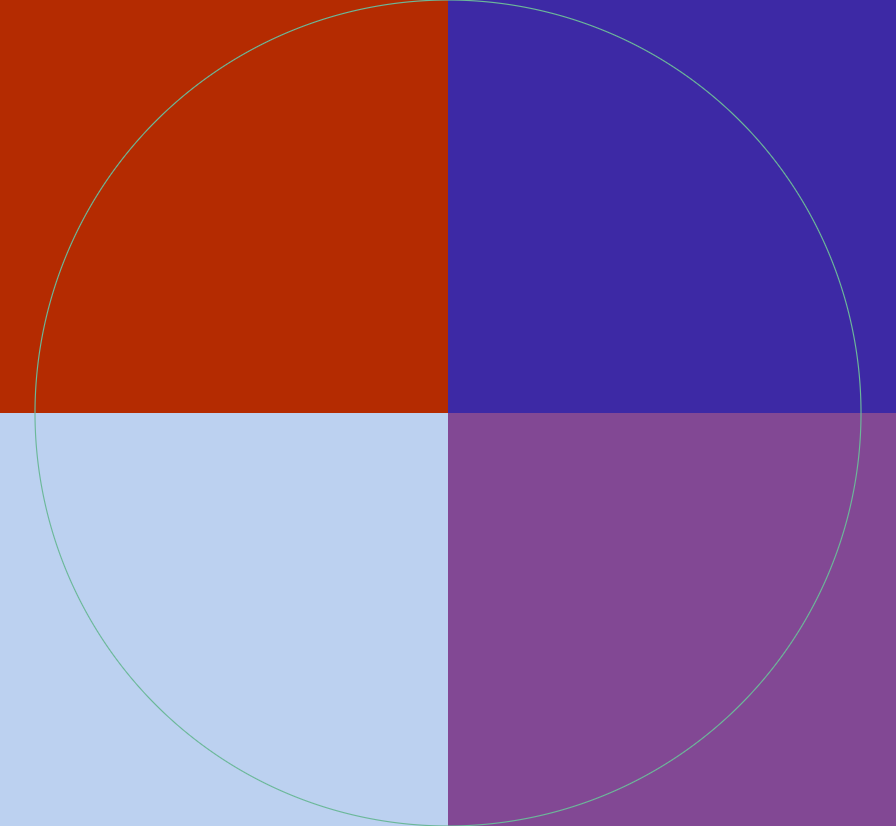
A Shadertoy shader for this background:

```glsl
const vec3 RUST = vec3(0.706, 0.169, 0.004);
const vec3 INDIGO = vec3(0.240, 0.160, 0.647);
const vec3 PALE_BLUE = vec3(0.737, 0.820, 0.942);
const vec3 PLUM = vec3(0.510, 0.282, 0.580);
const vec3 RING_GREEN = vec3(0.420, 0.720, 0.600);
const float RING_RADIUS = 0.5;
const float RING_WIDTH = 0.0014;

// Antialiased coverage of the side where the signed distance is positive
float coverage(float signedDistance, float pixelSize) {
    return clamp(signedDistance / pixelSize + 0.5, 0.0, 1.0);
}

// Thin ring whose opacity drops when it is narrower than a pixel
float ringMask(vec2 p, float pixelSize) {
    float edge = 0.5 * max(RING_WIDTH, pixelSize) - abs(length(p) - RING_RADIUS);
    return coverage(edge, pixelSize) * min(1.0, RING_WIDTH / pixelSize);
}

void mainImage(out vec4 fragColor, in vec2 fragCoord) {
    // Centred coordinates, one unit per canvas height
    float pixelSize = 1.0 / iResolution.y;
    vec2 p = (fragCoord - 0.5 * iResolution.xy) * pixelSize;

    // Four quadrants
    float right = coverage(p.x, pixelSize);
    float top = coverage(p.y, pixelSize);
    vec3 lowerHalf = mix(PALE_BLUE, PLUM, right);
    vec3 upperHalf = mix(RUST, INDIGO, right);
    vec3 color = mix(lowerHalf, upperHalf, top);

    // Inscribed outline
    color = mix(color, RING_GREEN, ringMask(p, pixelSize));

    fragColor = vec4(color, 1.0);
}
```
